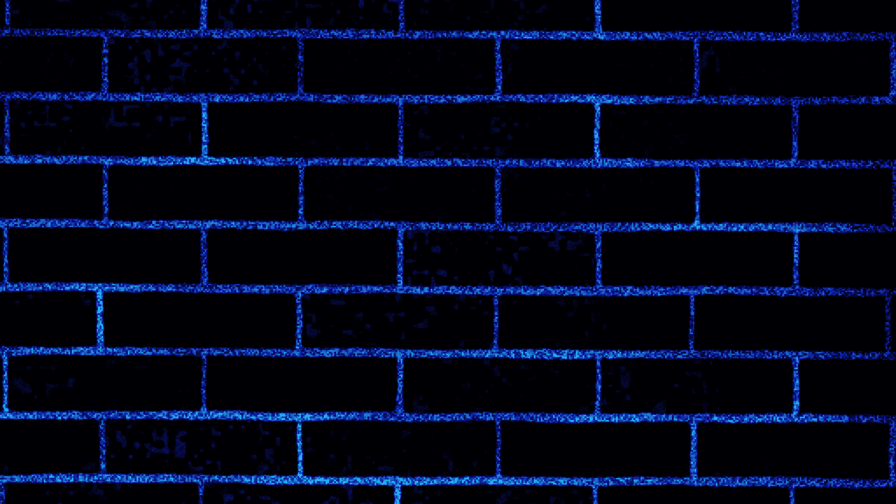
This texture is drawn by a Shadertoy shader. Its source:

```glsl
// Glowing blue mortar around black bricks in a running bond.
// Distances to jittered bed and head joints give a grainy light level,
// which a colour ramp turns into navy, blue and cyan. Unit: canvas height.

#define COURSE 0.1264       // height of one brick course
#define BRICK 0.3912        // length of one brick
#define FIRST_BED 0.0465    // height of the lowest bed joint
#define BED_HALF 0.0108     // half width of horizontal joints
#define HEAD_HALF 0.0078    // half width of vertical joints
#define TILT 0.0052         // slope of the courses
#define JITTER 0.012        // shift of vertical joints
#define ROUGHNESS 0.0045    // raggedness of the joint edges
#define GRAIN_SCALE 288.0   // grains per canvas height
#define GRAIN_AMOUNT 0.68   // contrast of the grain
#define SPECKLE 0.42        // strength of the stains on bricks

// Integer hash, 0 to 1
float hash(vec2 cell) {
    uvec2 q = uvec2(ivec2(cell)) * uvec2(1597u, 3812u);
    uint n = (q.x ^ (q.y + 7919u)) * 747796u + 28915u;
    n = (n ^ (n >> 15)) * 277803u;
    n = (n ^ (n >> 13)) * 104729u;
    n ^= n >> 16;
    return float(n & 65535u) / 65535.0;
}

// Smooth value noise, 0 to 1
float noise(vec2 p) {
    vec2 cell = floor(p);
    vec2 f = fract(p);
    f = f * f * (3.0 - 2.0 * f);
    float low = mix(hash(cell), hash(cell + vec2(1, 0)), f.x);
    float high = mix(hash(cell + vec2(0, 1)), hash(cell + vec2(1, 1)), f.x);
    return mix(low, high, f.y);
}

// Union of two distances with a small fillet
float filletMin(float a, float b, float radius) {
    float h = max(radius - abs(a - b), 0.0) / radius;
    return min(a, b) - h * h * radius * 0.25;
}

// Light level to colour
vec3 ramp(float level) {
    vec3 color = vec3(0.0, 0.0, 0.015);
    color = mix(color, vec3(0.02, 0.03, 0.19), smoothstep(0.05, 0.22, level));
    color = mix(color, vec3(0.03, 0.05, 0.39), smoothstep(0.22, 0.36, level));
    color = mix(color, vec3(0.05, 0.15, 0.66), smoothstep(0.36, 0.52, level));
    color = mix(color, vec3(0.10, 0.39, 0.77), smoothstep(0.52, 0.74, level));
    return mix(color, vec3(0.12, 0.70, 0.94), smoothstep(0.74, 0.95, level));
}

void mainImage(out vec4 fragColor, in vec2 fragCoord) {
    vec2 uv = fragCoord / iResolution.y;
    float aspect = iResolution.x / iResolution.y;
    float across = uv.x / aspect;
    float pixel = 1.0 / iResolution.y;

    // Tilted, slightly wavy wall
    vec2 p = uv;
    p.y += TILT * (uv.x - 0.5 * aspect) + 0.004 * (noise(uv * vec2(7.0, 5.0)) - 0.5);
    p.x += 0.003 * (noise(uv * 22.0 + 40.0) - 0.5);

    // Horizontal bed joints
    float courses = (p.y - FIRST_BED) / COURSE;
    float row = floor(courses);
    float bedOffset = (courses - floor(courses + 0.5)) * COURSE;
    float bedWidth = BED_HALF * (0.85 + 0.3 * noise(uv * vec2(9.0, 8.0) + 15.0));
    float bed = abs(bedOffset) - bedWidth;

    // Vertical head joints, shifted by half a brick on alternate courses
    float start = mod(row, 2.0) < 0.5 ? 0.2025 : 0.0116;
    start += JITTER * (hash(vec2(row, 71.0)) - 0.5);
    float column = floor((p.x - start) / BRICK + 0.5);
    vec2 headId = vec2(column, row);
    float headX = start + column * BRICK + 0.4 * JITTER * (hash(headId + 30.0) - 0.5);
    float headWidth = HEAD_HALF * (0.8 + 0.35 * hash(headId + 90.0));
    float head = abs(p.x - headX) - headWidth;

    // Ragged outline with soft edges
    float rough = noise(uv * 150.0) * 0.6 + noise(uv * 55.0 + 9.0) * 0.4 - 0.5;
    float edge = filletMin(bed, head, 0.008) + ROUGHNESS * rough;
    float mortar = 1.0 - smoothstep(-0.0055, 0.5 * pixel + 0.0005, edge);

    // Uneven light: patches, dim right side and top, brighter low courses
    float grain = noise(uv * GRAIN_SCALE - 0.5);
    float light = 0.50 + 0.32 * noise(uv * vec2(5.0, 8.0) + 3.0) - 0.12 * uv.y;
    light -= 0.22 * smoothstep(0.78, 1.0, across);
    light -= 0.10 * smoothstep(0.15, 0.0, across) * smoothstep(0.3, 0.6, uv.y);
    light -= 0.10 * smoothstep(0.0, BED_HALF, bedOffset) * step(bed, head);
    light += step(head, bed) * 0.22 * (hash(headId + 50.0) - 0.5);
    float level = mortar * (light + GRAIN_AMOUNT * (grain - 0.5));

    // Faint stains, different on each brick and rarer to the right
    vec2 brickId = vec2(floor((p.x - start) / BRICK), row);
    float stain = smoothstep(0.56, 0.9, noise(uv * 85.0 + 20.0));
    stain *= smoothstep(0.25, 0.7, noise(uv * 17.0 + 60.0)) * (0.4 + 0.6 * grain);
    stain *= hash(brickId + 120.0) * (1.0 - 0.75 * smoothstep(0.65, 0.9, across));
    level = max(level, SPECKLE * stain);

    fragColor = vec4(ramp(level), 1.0);
}
```
